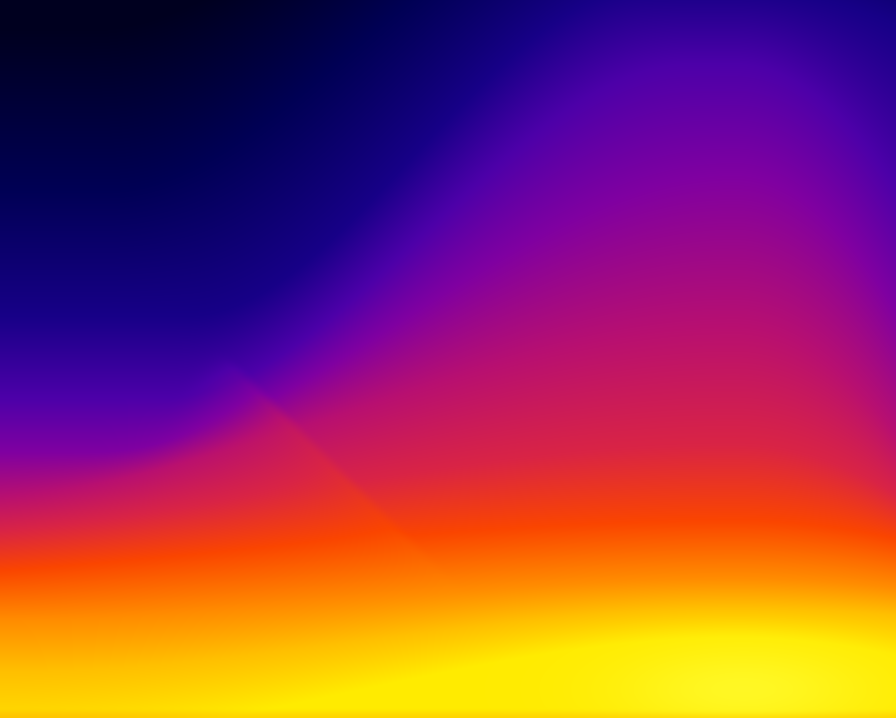
This texture map is drawn by a Shadertoy shader. Its source:

```glsl
// A heat-map sky: near-black blue through violet and red to a yellow floor.
// Each colour sits on a smooth contour that climbs from left to right;
// heat is read between contours, then a soft ridge and a glow are added.

const int LEVELS = 11;

// Colour on each contour, cold to hot
const vec3 HEAT[LEVELS] = vec3[LEVELS](
    vec3(0.00, 0.00, 0.12), vec3(0.00, 0.00, 0.33), vec3(0.09, 0.00, 0.53),
    vec3(0.30, 0.00, 0.66), vec3(0.50, 0.00, 0.63), vec3(0.72, 0.06, 0.44),
    vec3(0.85, 0.14, 0.27), vec3(0.98, 0.27, 0.00), vec3(1.00, 0.55, 0.00),
    vec3(1.00, 0.75, 0.00), vec3(1.00, 0.92, 0.00));

// Contour: depth at left, depth at crest, start of climb, drop at right edge
const vec4 CONTOUR[LEVELS] = vec4[LEVELS](
    vec4(0.040, -0.245,  0.10, 0.05), vec4(0.265, -0.130,  0.12, 0.05),
    vec4(0.440, -0.015,  0.21, 0.05), vec4(0.555,  0.090,  0.18, 0.17),
    vec4(0.630,  0.244,  0.10, 0.19), vec4(0.692,  0.456, -0.05, 0.15),
    vec4(0.740,  0.619, -0.15, 0.07), vec4(0.795,  0.725, -0.30, 0.025),
    vec4(0.864,  0.806,  0.00, 0.013), vec4(0.936,  0.847,  0.00, 0.01),
    vec4(1.040,  0.888, -0.05, 0.025));

const float CLIMB_END_COLD = 0.62;
const float CLIMB_END_WARM = 0.82;
const float EDGE_START = 0.82;
const vec2  RIDGE_PEAK = vec2(0.25, 0.49);
const float RIDGE_HEAT = 0.45;
const vec2  GLOW_CENTER = vec2(0.83, 0.96);
const vec2  GLOW_SIZE = vec2(0.14, 0.06);
const vec3  GLOW_COLOR = vec3(1.00, 0.97, 0.14);

// Depth below the top at which contour k lies in column x
float contourDepth(int k, float x) {
    vec4 c = CONTOUR[k];
    float climbEnd = mix(CLIMB_END_COLD, CLIMB_END_WARM, min(float(k) / 4.0, 1.0));
    float climb = smoothstep(c.z, climbEnd, x);
    climb = (climb - smoothstep(c.z, climbEnd, 0.0))
          / (1.0 - smoothstep(c.z, climbEnd, 0.0));
    float edge = max(x - EDGE_START, 0.0) / (1.0 - EDGE_START);
    return mix(c.x, c.y, climb) + c.w * edge * edge;
}

// Heat in levels: whole contours passed plus the fraction to the next
float heatField(vec2 p) {
    float heat = 0.0;
    float upper = contourDepth(0, p.x);
    for (int k = 1; k < LEVELS; k++) {
        float lower = contourDepth(k, p.x);
        heat += clamp((p.y - upper) / max(lower - upper, 0.001), 0.0, 1.0);
        upper = lower;
    }
    return heat;
}

// Faint slanted ridge, crisp on its right flank and soft on the left
float ridge(vec2 p) {
    float down = p.y - RIDGE_PEAK.y;
    float inside = RIDGE_PEAK.x + 0.8 * down - p.x;
    float left = p.x - RIDGE_PEAK.x + 0.45 * down;
    float flank = smoothstep(-0.008, 0.014, inside) * exp(-max(inside, 0.0) / 0.10);
    float fade = smoothstep(-0.01, 0.05, down) * (1.0 - smoothstep(0.08, 0.36, down));
    return flank * fade * smoothstep(-0.03, 0.03, left);
}

vec3 heatColor(float heat) {
    float h = clamp(heat, 0.0, float(LEVELS - 1));
    int k = min(int(h), LEVELS - 2);
    return mix(HEAT[k], HEAT[k + 1], h - float(k));
}

void mainImage(out vec4 fragColor, in vec2 fragCoord) {
    vec2 p = fragCoord / iResolution.xy;
    p.y = 1.0 - p.y;

    // Heat, with slight cooling along the bottom rim
    float heat = heatField(p) + RIDGE_HEAT * ridge(p);
    heat -= 0.5 * smoothstep(0.985, 1.0, p.y);
    vec3 color = heatColor(heat);

    // Pale glow in the yellow floor
    vec2 g = (p - GLOW_CENTER) / GLOW_SIZE;
    color = mix(color, GLOW_COLOR, exp(-dot(g, g)) * smoothstep(9.0, 10.0, heat));

    fragColor = vec4(color, 1.0);
}
```
